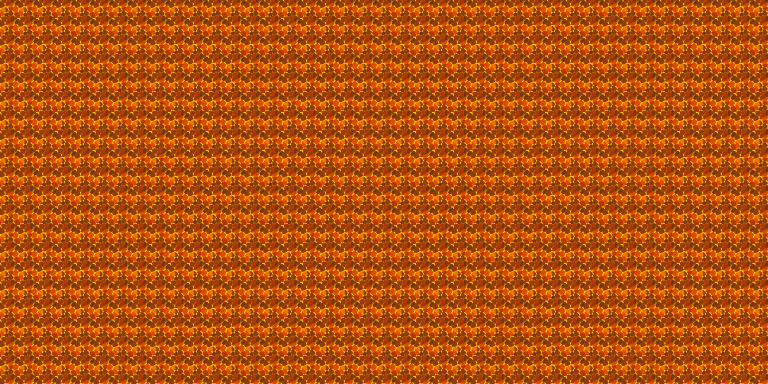
Write a WebGL 1 fragment shader that draws this pattern.

```glsl
precision highp float;
// Draws a fine repeating tile of lava: rounded brown and red patches with yellow sparks.
uniform vec2 u_resolution;

const float ROWS = 20.37;  // tile repeats over the canvas height
const float CELLS = 4.0;   // cells along one tile side
const float TAU = 6.2831853;

vec2 hash2(vec2 p) {
  vec3 q = fract(vec3(p.xyx) * vec3(0.1031, 0.1030, 0.0973));
  q += dot(q, q.yzx + 33.33);
  return fract((q.xx + q.yz) * q.zy);
}

// Evenly spread tone for each cell of the tile, from 0 to 1.
float cellTone(vec2 cell) {
  float index = cell.x + CELLS * cell.y;
  float count = CELLS * CELLS;
  return (mod(5.0 * index + 3.0, count) + 0.5) / count;
}

// Wrapping cells: x is the gap to the edge, y the gap to a corner, z the cell tone.
vec3 lavaCells(vec2 p) {
  vec2 base = floor(p);
  vec2 local = p - base;
  vec3 nearest = vec3(8.0);
  float tone = 0.0;
  for (int j = -1; j <= 1; j++) {
    for (int i = -1; i <= 1; i++) {
      vec2 offset = vec2(float(i), float(j));
      vec2 cell = mod(base + offset, CELLS);
      vec2 center = offset + 0.04 + 0.92 * hash2(cell * 5.0 + 31.0);
      float d = length(center - local);
      if (d < nearest.x) {
        nearest = vec3(d, nearest.xy);
        tone = cellTone(cell);
      } else if (d < nearest.y) {
        nearest = vec3(nearest.x, d, nearest.y);
      } else {
        nearest.z = min(nearest.z, d);
      }
    }
  }
  return vec3(nearest.yz - nearest.x, tone);
}

float stepAt(float edge, float x) {
  return smoothstep(edge - 0.04, edge + 0.04, x);
}

// Crust colours from cool brown to hot orange.
vec3 crustColor(float heat) {
  vec3 c = mix(vec3(0.45, 0.21, 0.06), vec3(0.57, 0.23, 0.05), stepAt(0.19, heat));
  c = mix(c, vec3(0.69, 0.22, 0.01), stepAt(0.47, heat));
  c = mix(c, vec3(0.86, 0.29, 0.0), stepAt(0.75, heat));
  return mix(c, vec3(0.93, 0.46, 0.01), stepAt(1.03, heat));
}

vec3 lavaTile(vec2 tile) {
  // Warmth surrounds one cool pool in each tile.
  vec2 wave = cos(TAU * (tile - vec2(0.05, 0.84)));
  float warmth = 0.5 + 0.25 * (wave.x + wave.y);
  vec3 cells = lavaCells(tile * CELLS);
  vec3 color = crustColor(cells.z + 0.26 * (warmth - 0.5));
  // Broken seams glow only where their own wave is high.
  float broken = smoothstep(-0.1, 0.5, sin(TAU * 2.0 * tile.x + 1.0)
                                     * cos(TAU * 2.0 * tile.y) + 0.1);
  float seam = 1.0 - smoothstep(0.06, 0.2, cells.x);
  color = mix(color, vec3(0.93, 0.5, 0.01), seam * broken * mix(0.3, 0.8, warmth));
  // Sparks sit at the corners where three cells meet.
  float spark = 1.0 - smoothstep(0.12, 0.3, cells.y);
  return mix(color, vec3(1.0, 0.78, 0.1), spark * smoothstep(0.1, 0.45, warmth));
}

void main() {
  // Four samples per pixel smooth the small cells.
  vec3 color = vec3(0.0);
  for (int j = 0; j < 2; j++) {
    for (int i = 0; i < 2; i++) {
      vec2 shift = 0.44 * vec2(float(i), float(j)) - 0.22;
      vec2 uv = (gl_FragCoord.xy + shift) / u_resolution.y;
      color += lavaTile(fract(uv * ROWS));
    }
  }
  gl_FragColor = vec4(color * 0.25, 1.0);
}
```
